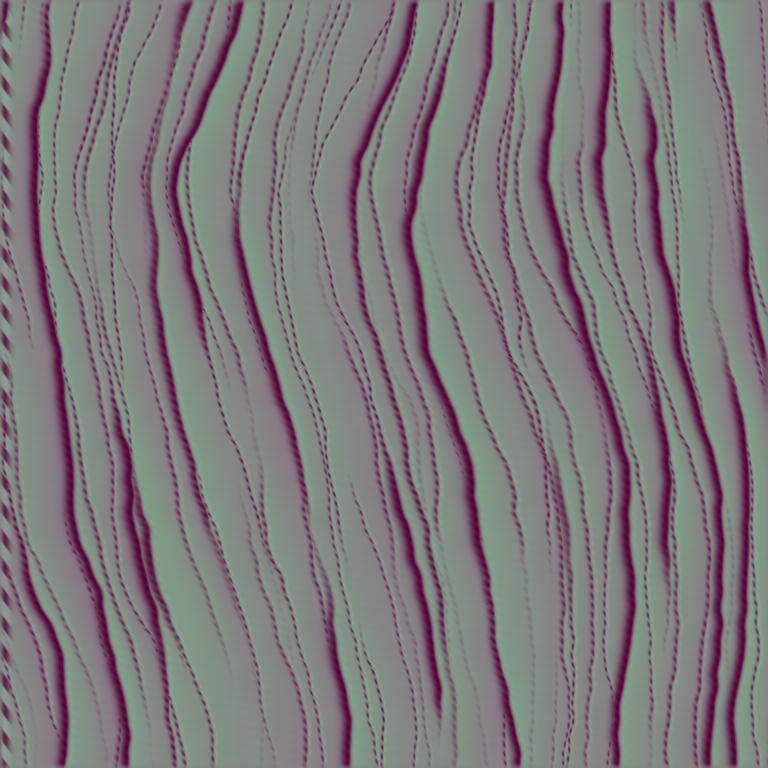
This pattern is drawn by a WebGL 2 fragment shader. Its source:

```glsl
#version 300 es
precision highp float;
// Draws near-vertical plum ridges and beaded threads on a soft green and mauve relief.

uniform vec2 u_resolution;
out vec4 fragColor;

const vec3 GREEN = vec3(0.50, 0.60, 0.52);
const vec3 MAUVE = vec3(0.54, 0.46, 0.52);
const vec3 PLUM  = vec3(0.32, 0.01, 0.21);
const vec3 GLINT = vec3(0.60, 0.68, 0.67);
const vec3 GREY  = vec3(0.51, 0.52, 0.51);

const float TAU = 6.2831853;
const float RIDGE_COLUMNS = 18.0;
const float THREAD_COLUMNS = 27.0;
const float BEADS = 82.0;          // beads per canvas height
const float SHADE_REACH = 0.025;   // mauve shadow left of a strand
const float LIGHT_REACH = 0.028;   // green light right of a strand
const float FLOW_AMOUNT = 0.11;
const float FRINGE_DASHES = 27.0;

float hash(vec2 p) {
    vec3 q = fract(vec3(p.xyx) * 0.1031);
    q += dot(q, q.yzx + 33.33);
    return fract((q.x + q.y) * q.z);
}

float noise(vec2 p) {
    vec2 cell = floor(p);
    vec2 f = fract(p);
    f = f * f * (3.0 - 2.0 * f);
    float low = mix(hash(cell), hash(cell + vec2(1, 0)), f.x);
    float high = mix(hash(cell + vec2(0, 1)), hash(cell + vec2(1, 1)), f.x);
    return mix(low, high, f.y);
}

float bell(float x) {
    return exp(-x * x);
}

// Sideways drift shared by neighbouring strands, steepest at mid height.
float flow(vec2 p) {
    float lean = 0.07 * smoothstep(0.1, 0.85, p.y);
    return lean + FLOW_AMOUNT * (noise(p * vec2(2.2, 2.8) + 17.0) - 0.5);
}

// Returns tone, core depth and glint of one family of strands.
vec3 strands(vec2 p, float columns, float seed, float boldness) {
    float u = (p.x + flow(p)) * columns;
    vec3 total = vec3(0.0);
    for (int k = -2; k <= 2; k++) {
        float id = floor(u) + float(k);
        float lane = id + seed;
        float jitter = 0.55 * (hash(vec2(lane, 3.0)) - 0.5);

        // Wandering path: long bends, kinks and a fine ragged edge.
        float wander = 0.030 * (noise(vec2(p.y * 4.0, lane + 200.0)) - 0.5)
                     + 0.012 * (noise(vec2(p.y * 13.0, lane + 400.0)) - 0.5)
                     + 0.0035 * (noise(vec2(p.y * 48.0, lane + 600.0)) - 0.5);
        float d = (u - id - 0.5 - jitter) / columns - wander;

        // Strands swell, thin out and break along their length.
        float swell = noise(vec2(p.y * 3.6 + jitter * 9.0, lane + 800.0));
        float weight = boldness * smoothstep(0.25, 0.62, swell);
        float life = noise(vec2(p.y * 4.5, lane + 1000.0));
        float presence = max(weight, smoothstep(0.22, 0.5, life));

        float side = smoothstep(-0.002, 0.002, d);
        float width = mix(mix(0.0020, 0.0085, weight),
                          mix(0.0016, 0.0036, weight), side);
        float phase = p.y * BEADS + d * 60.0 + jitter * 20.0;
        float bead = 0.5 + 0.5 * sin(TAU * phase);

        float shade = exp(min(d, 0.0) / SHADE_REACH);
        float light = exp(-max(d, 0.0) / LIGHT_REACH);
        float relief = mix(0.14, 0.62, weight) * presence;
        float core = bell(d / width) * mix(0.15 + 0.65 * bead, 0.92 + 0.08 * bead, weight);
        float glint = bell((d - 2.3 * width) / (1.3 * width)) * (0.25 + 0.45 * bead);

        total.x += relief * mix(shade, -light, side);
        total.y = max(total.y, core * presence);
        total.z = max(total.z, glint * presence * (1.0 - 0.5 * weight));
    }
    return total;
}

void main() {
    vec2 p = gl_FragCoord.xy / u_resolution;

    vec3 ridges = strands(p, RIDGE_COLUMNS, 20.0, 1.0);
    vec3 threads = strands(p + vec2(0.03 * p.y, 0.0), THREAD_COLUMNS, 100.0, 0.2);

    // Soft relief with faint upright streaks and cross ripples.
    float streak = noise(vec2((p.x + flow(p)) * 60.0, p.y * 5.0)) - 0.5;
    float ripple = sin(TAU * (p.y * BEADS + p.x * 9.0));
    float tone = 0.46 + ridges.x + threads.x + 0.22 * streak + 0.03 * ripple;
    float depth = max(ridges.y, threads.y * 0.85);
    float glint = max(ridges.z, threads.z);

    // Slanted dashes along the left margin.
    float dash = smoothstep(-0.3, 0.7, sin(TAU * (p.y * FRINGE_DASHES + p.x * 35.0)));
    float fringe = bell((p.x - 0.006) / 0.007);
    depth = max(depth, 0.8 * fringe * dash);
    glint = max(glint, 0.7 * fringe * (1.0 - dash));

    vec3 color = mix(GREEN, MAUVE, clamp(tone, 0.0, 1.0));
    color = mix(color, GLINT, 0.6 * glint);
    color = mix(color, PLUM, clamp(depth, 0.0, 1.0));

    // The pattern fades to grey at the very border.
    vec2 inset = min(p, 1.0 - p);
    float border = 1.0 - smoothstep(0.0, 0.007, min(inset.x, inset.y));
    fragColor = vec4(mix(color, GREY, 0.6 * border), 1.0);
}
```
